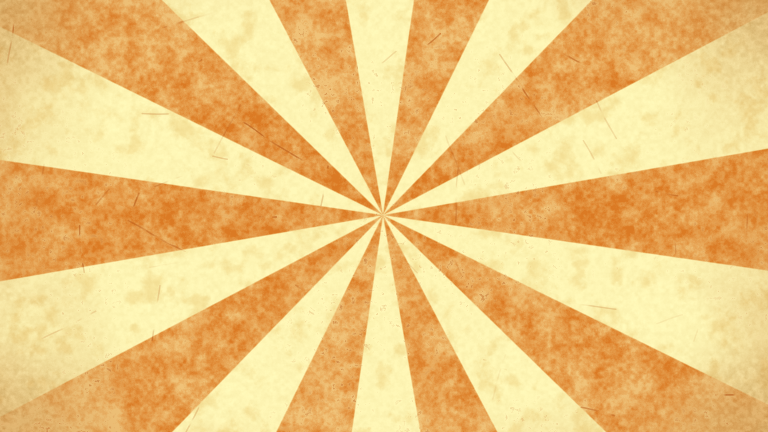
Reproduce this background procedurally as a Shadertoy shader.

```glsl
// Aged paper sunburst: twenty alternating cream and orange wedges fan out
// from the middle. Layered value noise gives blotches and grain, hashed line
// segments give scratches, and the corners fade into tan stained paper.

float hash(vec2 p) {
    vec3 q = fract(p.xyx * 0.1031);
    q += dot(q, q.yzx + 33.33);
    return fract((q.x + q.y) * q.z);
}

float noise(vec2 p) {
    vec2 cell = floor(p), f = fract(p);
    f = f * f * (3.0 - 2.0 * f);
    return mix(mix(hash(cell), hash(cell + vec2(1, 0)), f.x),
               mix(hash(cell + vec2(0, 1)), hash(cell + vec2(1, 1)), f.x), f.y);
}

float fbm(vec2 p) {
    float sum = 0.0, weight = 0.5;
    for (int i = 0; i < 5; i++) {
        sum += weight * noise(p);
        p = mat2(1.6, 1.2, -1.2, 1.6) * p + 17.3;
        weight *= 0.5;
    }
    return sum / 0.97;
}

float segmentDistance(vec2 p, vec2 along, float halfLength) {
    float t = clamp(dot(p, along), -halfLength, halfLength);
    return length(p - along * t);
}

// Thin, broken scratches at hashed places and angles
float scratches(vec2 p, float aspect, float pixel) {
    float ink = 0.0;
    vec2 bent = p + 0.008 * vec2(noise(p * 14.0), noise(p * 14.0 + 50.0));
    for (int i = 0; i < 44; i++) {
        float id = float(i) + 1.0;
        vec2 middle = vec2(hash(vec2(id, 3.0)) * aspect, hash(vec2(id, 7.0)));
        float angle = 6.2832 * hash(vec2(id, 11.0));
        float size = mix(0.015, 0.1, pow(hash(vec2(id, 19.0)), 2.0));
        float d = segmentDistance(bent - middle, vec2(cos(angle), sin(angle)), size);
        float line = 1.0 - smoothstep(0.0003, 0.0008 + pixel, d);
        ink = max(ink, line * mix(0.2, 0.8, hash(vec2(id, 23.0))));
    }
    return ink * smoothstep(0.25, 0.6, noise(p * 45.0));
}

void mainImage(out vec4 fragColor, in vec2 fragCoord) {
    float pixel = 1.0 / iResolution.y;
    float aspect = iResolution.x * pixel;
    vec2 p = fragCoord * pixel;
    vec2 fromHub = p - vec2(0.4987 * aspect, 0.502);
    vec2 edge = abs(fragCoord / iResolution.xy * 2.0 - 1.0);

    // Paper texture, from broad stains to fine grain
    float blotch = fbm(p * 5.0 + 4.0);
    float mottle = fbm(p * 26.0 + 31.0);
    float grain = fbm(p * 110.0);
    float stain = smoothstep(0.45, 1.5, dot(edge * edge, vec2(0.85, 0.5))
                             + 0.5 * (blotch - 0.5));
    float corner = smoothstep(0.7, 1.05, edge.x) * smoothstep(0.5, 1.0, edge.y);

    // Cream wedges, yellow in the middle and tan at the rim
    vec3 cream = mix(vec3(0.995, 0.96, 0.705), vec3(0.89, 0.75, 0.48), stain);
    cream += (grain - 0.5) * mix(0.08, 0.2, stain) * vec3(0.5, 0.8, 1.0);
    cream -= smoothstep(0.5, 0.8, mottle) * vec3(0.03, 0.07, 0.1);

    // Orange wedges, deeper near the horizontal axis
    float wash = 0.5 + 1.1 * (mottle - 0.5) + 1.0 * (grain - 0.5)
               + 0.7 * (blotch - 0.5) + 0.3 * (edge.y - 0.4);
    vec3 orange = mix(vec3(0.86, 0.48, 0.14), vec3(0.94, 0.76, 0.47),
                      clamp(wash, 0.0, 1.0));
    orange = mix(orange, vec3(0.83, 0.64, 0.38), 0.4 * stain);

    // The wedge boundary as a distance, tilted slightly from the vertical
    float angle = atan(fromHub.x, fromHub.y) + 0.014;
    float wedge = length(fromHub) * cos(10.0 * angle) / 10.0;
    float isCream = smoothstep(-pixel, pixel, wedge);
    vec3 color = mix(orange, cream, isCream);

    // Worn corners, where the wedges blur into the paper
    vec3 tan1 = vec3(0.84, 0.68, 0.42) + 0.2 * (grain - 0.5);
    color = mix(color, tan1, 0.65 * corner);

    // Scratches and rusty specks, stronger on the orange
    float wear = scratches(p, aspect, pixel);
    wear = max(wear, 0.55 * smoothstep(0.66, 0.85, grain) * smoothstep(0.45, 0.7, blotch));
    color = mix(color, vec3(0.70, 0.33, 0.09), wear * mix(0.8, 0.35, isCream));

    fragColor = vec4(clamp(color, 0.0, 1.0), 1.0);
}
```
